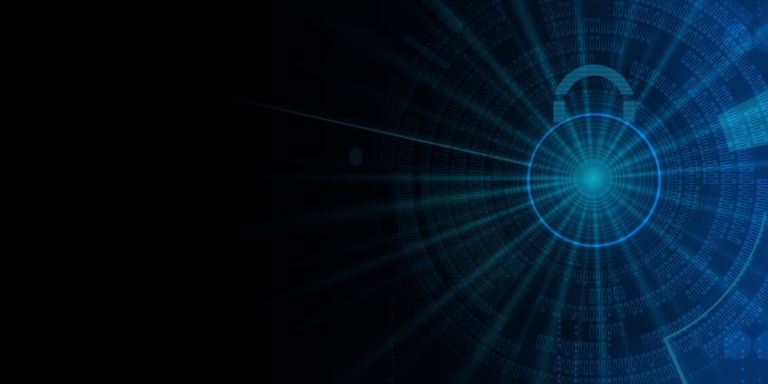
Reproduce this background procedurally as a WebGL 1 fragment shader.

```glsl
precision highp float;
// Draws a glowing padlock in a digital tunnel of rays and glyph rings, fading to black on the left.
uniform vec2 u_resolution;

float hash(vec2 p) {
  return fract(sin(dot(p, vec2(127.1, 311.7))) * 43758.5453);
}

// Soft-edged interval: 1 where lo < v < hi
float band(float v, float lo, float hi, float soft) {
  return smoothstep(lo - soft, lo + soft, v) * (1.0 - smoothstep(hi - soft, hi + soft, v));
}

float disc(vec2 p, float radius, float soft) {
  return 1.0 - smoothstep(radius - soft, radius + soft, length(p));
}

float segment(vec2 p, vec2 a, vec2 b) {
  vec2 ab = b - a;
  return length(p - a - ab * clamp(dot(p - a, ab) / dot(ab, ab), 0.0, 1.0));
}

// Rings of small outlined glyphs, in broken runs
float glyphRings(float r, float turn) {
  float ring = floor(r / 0.047);
  float count = floor(ring * 20.0) + 1.0;
  float u = turn * count;
  vec2 cell = vec2(fract(u), fract(r / 0.047)) - 0.5;
  float box = abs(max(abs(cell.x) - 0.27, abs(cell.y) - 0.31));
  float run = step(0.25, hash(vec2(floor(u / 6.0), ring)));
  float open = 1.0 - 0.7 * step(0.5, hash(vec2(floor(u), ring + 9.0))) * step(0.15, cell.y);
  return (1.0 - smoothstep(0.03, 0.17, box)) * run * open;
}

// One-sided beam from the centre, widening outwards
float beam(vec2 q, float degree, float width) {
  vec2 dir = vec2(cos(radians(degree)), sin(radians(degree)));
  float across = dot(q, vec2(-dir.y, dir.x)) / width;
  return exp(-across * across) * step(0.0, dot(q, dir));
}

// Beams around the circle, bunched towards the lower left, each with a thin companion
float rays(vec2 q, float r) {
  float sum = 0.0;
  for (int k = 0; k < 20; k++) {
    float i = float(k);
    float bunch = smoothstep(9.0, 12.0, i) - smoothstep(16.0, 19.5, i);
    float degree = 5.0 + 18.0 * i - 20.0 * bunch;
    float width = 0.004 + r * (0.011 + 0.02 * hash(vec2(i, 3.0)));
    sum += beam(q, degree, width) * (0.5 + 0.4 * hash(vec2(i, 8.0)));
    float offset = 4.0 + 6.0 * hash(vec2(i, 5.0));
    sum += 0.28 * beam(q, degree + offset, 0.004 + 0.01 * r);
  }
  return sum * exp(-2.0 * r) * smoothstep(0.0, 0.12, r);
}

// Columns of faint falling dots
float dataColumns(vec2 p) {
  vec2 id = floor(p * vec2(23.0, 64.0));
  vec2 cell = fract(p * vec2(23.0, 64.0)) - 0.5;
  float lit = step(0.6, hash(vec2(id.x, 4.0))) * step(0.45, hash(id));
  return lit * disc(cell * vec2(2.8, 1.0), 0.25, 0.15);
}

void main() {
  vec2 p = gl_FragCoord.xy / u_resolution.y;
  p.x += 1.0 - 0.5 * u_resolution.x / u_resolution.y;
  float px = 1.0 / u_resolution.y;
  vec2 q = p - vec2(1.545, 0.535);
  float r = length(q);
  float angle = mod(degrees(atan(q.y, q.x)), 360.0);
  float fade = smoothstep(0.75, 2.1, p.x);
  vec3 teal = vec3(0.03, 0.46, 0.52);

  // Black to blue backdrop with broad tonal rings
  vec3 color = vec3(0.0, 0.008, 0.022) * smoothstep(0.55, 1.0, p.x);
  color += vec3(0.015, 0.20, 0.42) * fade * fade;
  float tone = hash(vec2(floor(r / 0.085), floor(angle / 45.0)));
  color *= 0.85 + 0.22 * tone;
  color *= 1.0 - 0.2 * band(r, 0.2, 0.46, 0.04) * band(angle, 50.0, 300.0, 15.0);
  color += vec3(0.004, 0.04, 0.065) * exp(-r * r * 6.0) * smoothstep(0.9, 1.4, p.x);

  // Lit ring sectors on the left and a teal panel on the right
  color += vec3(0.006, 0.028, 0.035) * band(r, 0.47, 0.525, px) * band(angle, 178.0, 215.0, 0.4);
  color += vec3(0.008, 0.035, 0.04) * band(r, 0.27, 0.45, px) * band(angle, 178.0, 233.0, 0.4);
  color += vec3(0.02, 0.17, 0.13) * band(r, 0.36, 0.56, px) * band(angle, 11.0, 27.0, 0.4);

  // Glyph rings and data columns
  float glyphs = glyphRings(r, angle / 360.0) * band(r, 0.2, 0.57, 0.03);
  color += vec3(0.015, 0.12, 0.17) * glyphs * (0.15 + 0.7 * fade);
  float lower = 1.0 - smoothstep(0.1, 0.4, p.y);
  float columns = dataColumns(p) * (lower + 0.6 * smoothstep(0.8, 1.0, p.y) * fade);
  color += vec3(0.02, 0.10, 0.14) * columns * smoothstep(0.75, 1.3, p.x);

  // Diagonal bars at the upper left
  float bars = 1.0 - smoothstep(0.008, 0.012, segment(p, vec2(1.06, 0.90), vec2(1.16, 0.83)));
  bars += 1.0 - smoothstep(0.015, 0.02, segment(p, vec2(1.11, 1.01), vec2(1.19, 0.93)));
  color += vec3(0.0, 0.04, 0.06) * bars;

  // Rays, long streaks and central glow
  color += teal * 0.66 * rays(q, r) * smoothstep(0.5, 1.4, p.x);
  float streak = 1.0 - smoothstep(0.0, 2.0 * px, segment(p, vec2(0.53, 0.76), vec2(1.38, 0.57)));
  color += vec3(0.06, 0.16, 0.19) * streak * smoothstep(0.5, 1.1, p.x);
  color += vec3(0.012, 0.19, 0.23) * exp(-r * r * 50.0);
  color += vec3(0.02, 0.36, 0.29) * exp(-r * 28.0);

  // Fine concentric lines and the lock body ring
  float grooves = 0.5 + 0.5 * sin(r * 420.0 + 3.0 * sin(r * 90.0));
  color *= 1.0 - 0.2 * grooves * band(r, 0.04, 0.3, 0.03);
  float body = abs(length(p - vec2(1.547, 0.531)) - 0.171);
  color += vec3(0.03, 0.19, 0.34) * (1.0 - smoothstep(0.001, 0.002 + 1.5 * px, body));
  color += vec3(0.0, 0.04, 0.07) * exp(-body * 90.0);

  // Shackle: an arch above two short legs
  vec2 s = p - vec2(1.547, 0.727);
  float arch = band(length(s), 0.076, 0.105, px) * band(s.y, 0.027, 0.2, px);
  float legs = band(abs(s.x), 0.076, 0.106, px) * band(s.y, -0.045, 0.011, px);
  float texture = 0.92 + 0.08 * sin(s.y * 500.0);
  color = mix(color, vec3(0.06, 0.42, 0.56) * texture, 0.8 * max(arch, legs));

  // Bright arc on the lower right with its radial tail
  float arc = band(r, 0.454, 0.460, px) * band(angle, 294.0, 349.0, 0.3);
  float tail = band(angle, 293.6, 294.7, 0.25) * smoothstep(0.453, 0.458, r);
  color = mix(color, vec3(0.12, 0.48, 0.58), 0.7 * max(arc, tail));

  // Bokeh spots
  for (int k = 0; k < 4; k++) {
    float i = float(k);
    vec2 spot = vec2(1.92 + 0.08 * mod(i, 2.0), 0.10 + 0.80 * floor(i / 2.0));
    color += vec3(0.01, 0.06, 0.09) * disc(p - spot, 0.037, 2.0 * px);
  }
  color += vec3(0.015, 0.07, 0.08) * disc((p - vec2(0.927, 0.592)) * vec2(1.4, 1.0), 0.024, 2.0 * px);

  gl_FragColor = vec4(min(color, 1.0), 1.0);
}
```
